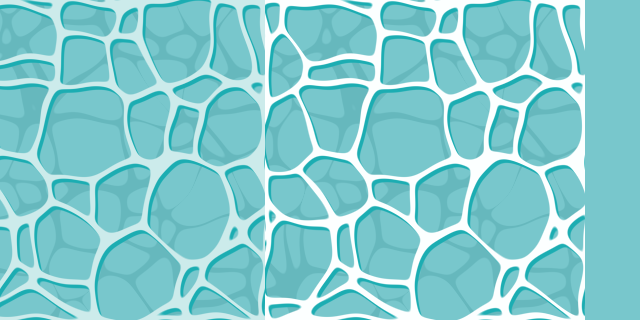
This texture is drawn by a Shadertoy shader. Its source:

```glsl
// Rippling water: a net of rounded cells with teal drop shadows over a faint net.
// Cells come from weighted cellular noise with smoothly joined edges; a square
// tile is drawn in pale lines, then again in white, beside a plain strip.

#define TILE_START 0.828
#define CELLS 6.0
#define SIZE_SPREAD 0.95
#define LINE_HALF 0.0076
#define LINE_VARY 0.0026
#define FAINT_CELLS 7.0
#define FAINT_HALF 0.0055
#define FAINT_VARY 0.0065
#define ROUNDING 22.0
#define FAINT_ROUNDING 14.0
#define WOBBLE 0.010
#define SHADOW_SHIFT vec2(0.0085, -0.0110)

const vec3 WATER = vec3(0.47, 0.78, 0.80);
const vec3 FAINT = vec3(0.40, 0.72, 0.74);
const vec3 SHADOW = vec3(0.11, 0.68, 0.70);
const vec3 PALE = vec3(0.80, 0.92, 0.92);
const vec3 WHITE = vec3(0.99, 1.00, 1.00);

vec3 hash3(vec2 p) {
    vec3 q = vec3(dot(p, vec2(127.1, 311.7)),
                  dot(p, vec2(269.5, 183.3)),
                  dot(p, vec2(419.2, 371.9)));
    return fract(sin(q) * 43758.5);
}

// Seed position in xy, its weight in z
vec3 cellSeed(vec2 id, float salt) {
    vec3 h = hash3(id + salt);
    return vec3(id + 0.06 + 0.88 * h.xy, SIZE_SPREAD * h.z * h.z);
}

float power(vec2 p, vec3 seed) {
    vec2 d = p - seed.xy;
    return dot(d, d) - seed.z;
}

// Layered sines bend the straight cell edges
vec2 bend(vec2 p) {
    vec2 slow = sin(p.yx * vec2(13.0, 11.0) + vec2(0.7, 2.1));
    vec2 quick = sin(p.yx * vec2(29.0, 33.0) + p * 9.0 + vec2(4.0, 1.3));
    return p + WOBBLE * (slow + 0.6 * quick);
}

// Rounded distance to the nearest cell edge, in canvas heights
float netDistance(vec2 p, float cells, float rounding, float salt) {
    p *= cells;
    vec2 base = floor(p);
    vec2 ownId = base;
    vec3 own = vec3(0.0);
    float best = 1e3;
    for (int j = -2; j <= 2; j++)
    for (int i = -2; i <= 2; i++) {
        vec2 id = base + vec2(i, j);
        vec3 seed = cellSeed(id, salt);
        float w = power(p, seed);
        if (w < best) { best = w; own = seed; ownId = id; }
    }
    float sum = 1e-12;
    for (int j = -2; j <= 2; j++)
    for (int i = -2; i <= 2; i++) {
        vec2 id = base + vec2(i, j);
        if (distance(id, ownId) < 0.5) continue;
        vec3 seed = cellSeed(id, salt);
        float gap = 0.5 * (power(p, seed) - best) / max(distance(seed.xy, own.xy), 0.05);
        sum += exp(-rounding * gap);
    }
    return -log(sum) / (rounding * cells);
}

// Signed distance to the bright lines, including the wavy rim of the tile
float brightLines(vec2 p) {
    vec2 q = bend(p);
    float net = netDistance(q, CELLS, ROUNDING, 3.0);
    vec2 rim = abs(0.5 - abs(q - 0.5));
    float k = ROUNDING * CELLS;
    float d = -log(exp(-k * net) + exp(-k * rim.x) + exp(-k * rim.y) + 1e-12) / k;
    float vary = sin(p.x * 17.0 + 3.0 * sin(p.y * 9.0)) * sin(p.y * 15.0 + 1.0);
    return d - LINE_HALF - LINE_VARY * vary;
}

// Signed distance to the faint net, which thins out in patches
float faintLines(vec2 p) {
    float d = netDistance(bend(p + 0.37), FAINT_CELLS, FAINT_ROUNDING, 41.0);
    float patches = sin(p.x * 9.0 + 1.5 * sin(p.y * 7.0)) * sin(p.y * 10.0 + 0.8);
    return d - FAINT_HALF - FAINT_VARY * patches;
}

float coverage(float d) {
    float edge = 0.75 / iResolution.y;
    return 1.0 - smoothstep(-edge, edge, d);
}

void mainImage(out vec4 fragColor, in vec2 fragCoord) {
    vec2 p = fragCoord / iResolution.y;
    float x = p.x - TILE_START;
    float tile = floor(x);
    vec2 q = vec2(x - tile, p.y);

    vec3 color = WATER;
    if (tile < 0.5) {
        vec3 lineColor = tile < -0.5 ? PALE : WHITE;
        color = mix(color, FAINT, coverage(faintLines(q)));
        color = mix(color, SHADOW, coverage(brightLines(q - SHADOW_SHIFT)));
        color = mix(color, lineColor, coverage(brightLines(q)));
    }
    fragColor = vec4(color, 1.0);
}
```
